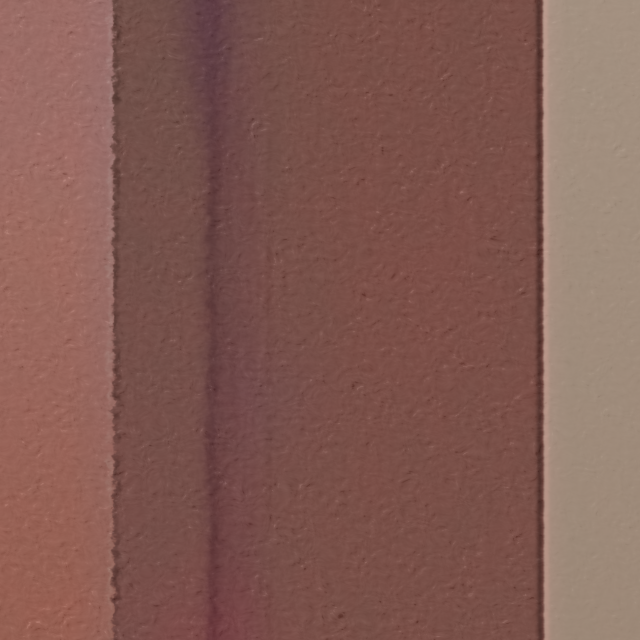
This texture is drawn by a three.js fragment shader. Its source:

```glsl
// Three upright bands of grainy matte material: rose, creased brown and pale taupe.
#define LEFT_EDGE 0.177
#define RIGHT_EDGE 0.849
#define CREASE_X 0.331
#define EDGE_SOFT 0.0024
#define EDGE_WOBBLE 0.015
#define BEAD_WOBBLE 0.0030
#define GRAIN_SCALE 75.0
#define GRAIN_AMOUNT 0.045
#define RELIEF_AMOUNT 0.040
#define BLOTCH_AMOUNT 0.020

varying vec2 vUv;

vec2 hashGradient(vec2 cell) {
  vec3 p = fract(cell.xyx * vec3(0.1031, 0.1030, 0.0973));
  p += dot(p, p.yzx + 33.33);
  return fract((p.xx + p.yz) * p.zy) * 2.0 - 1.0;
}

float gradientNoise(vec2 p) {
  vec2 i = floor(p), f = fract(p);
  vec2 u = f * f * f * (f * (f * 6.0 - 15.0) + 10.0);
  vec2 e = vec2(1.0, 0.0);
  float low = mix(dot(hashGradient(i), f), dot(hashGradient(i + e), f - e), u.x);
  float high = mix(dot(hashGradient(i + e.yx), f - e.yx),
                   dot(hashGradient(i + 1.0), f - 1.0), u.x);
  return mix(low, high, u.y);
}

float fractalNoise(vec2 p) {
  float sum = 0.0, gain = 0.6;
  for (int i = 0; i < 3; i++) {
    sum += gain * gradientNoise(p);
    p = p * 2.03 + 17.3;
    gain *= 0.55;
  }
  return sum;
}

// Soft vertical line centred on zero
float ridge(float d, float width) {
  return exp(-d * d / (width * width));
}

vec3 roseBand(vec2 uv) {
  vec3 color = mix(vec3(0.588, 0.374, 0.322), vec3(0.610, 0.424, 0.398),
                   smoothstep(0.0, 0.85, uv.y));
  color += vec3(0.008, 0.002, -0.010) * ridge(length(uv - vec2(0.04, 0.62)), 0.13);
  return color + vec3(-0.012, 0.008, 0.020) * smoothstep(0.10, LEFT_EDGE, uv.x);
}

vec3 brownBand(vec2 uv) {
  vec3 strip = mix(vec3(0.468, 0.308, 0.286), vec3(0.448, 0.318, 0.290), uv.y);
  vec3 color = mix(strip, vec3(0.474, 0.312, 0.281), smoothstep(0.34, 0.56, uv.x));
  // Warm and cool stains
  color += vec3(0.014, -0.002, 0.0) * ridge(length((uv - vec2(0.67, 0.55)) * vec2(1.0, 0.6)), 0.13);
  color += vec3(0.022, -0.012, 0.002) * ridge(length(uv - vec2(0.32, 0.0)), 0.10);
  color += vec3(-0.006, -0.004, 0.010) * ridge(length(uv - vec2(0.42, 0.38)), 0.09);

  // Crease: violet shade above, tight ragged fold below
  float top = smoothstep(0.65, 1.0, uv.y);
  float d = uv.x - CREASE_X - 0.010 * gradientNoise(vec2(3.7, uv.y * 5.0))
          - 0.016 * fractalNoise(uv * vec2(50.0, 60.0) + 7.0);
  float shade = ridge(d, d < 0.0 ? mix(0.016, 0.045, top) : mix(0.036, 0.036, top));
  color -= mix(vec3(0.040, 0.044, 0.024), vec3(0.070, 0.070, 0.012), top) * shade;
  float broken = 0.8 + 1.0 * gradientNoise(vec2(8.2, uv.y * 18.0));
  color -= vec3(0.048, 0.040, 0.034) * ridge(d, 0.008) * broken * (1.0 - top);
  color += vec3(-0.004, -0.012, 0.001) * ridge(uv.x - 0.385, 0.032);

  // Faint broken streaks beside the crease
  float streak = gradientNoise(vec2(uv.x * 70.0, uv.y * 7.0));
  color += 0.026 * streak * ridge(uv.x - 0.39, 0.065);
  float gap = 0.4 + 1.6 * fractalNoise(vec2(1.3, uv.y * 22.0));
  color -= 0.024 * gap * ridge(uv.x - 0.421 - 0.006 * streak, 0.005);
  return color;
}

vec3 taupeBand(vec2 uv) {
  vec3 color = mix(vec3(0.612, 0.532, 0.467), vec3(0.638, 0.565, 0.502), uv.y);
  return color + vec3(0.028, 0.010, 0.018) * (1.0 - smoothstep(RIGHT_EDGE, 0.895, uv.x));
}

void main() {
  vec2 uv = vUv;

  // Ragged left boundary, lightly uneven right boundary
  float ragged = fractalNoise(uv * vec2(55.0, 68.0) + 5.3);
  float beads = fractalNoise(vec2(9.1, uv.y * 65.0));
  float leftDist = uv.x - LEFT_EDGE - EDGE_WOBBLE * ragged;
  float rightDist = uv.x - RIGHT_EDGE + 0.002 * (uv.y - 0.5) - BEAD_WOBBLE * beads;

  vec3 color = mix(roseBand(uv), brownBand(uv), smoothstep(-EDGE_SOFT, EDGE_SOFT, leftDist));
  color = mix(color, taupeBand(uv), smoothstep(-EDGE_SOFT, EDGE_SOFT, rightDist));

  // Broken bright and dark fringes along both boundaries
  float patchy = clamp(0.7 + 2.0 * fractalNoise(vec2(2.4, uv.y * 48.0)), 0.0, 1.6);
  color += vec3(0.025, 0.050, 0.048) * ridge(leftDist + 0.005, 0.004) * patchy;
  color -= vec3(0.090, 0.072, 0.070) * ridge(leftDist - 0.005, 0.005) * patchy;
  color -= vec3(0.145, 0.108, 0.098) * ridge(rightDist + 0.006, 0.0052) * (1.0 + 0.5 * beads);
  color += vec3(0.078, 0.032, 0.038) * ridge(rightDist - 0.004, 0.0050) * (0.9 - 0.5 * beads);

  // Cloudy tint
  float calm = mix(1.0, 0.40, smoothstep(-EDGE_SOFT, EDGE_SOFT, rightDist));
  float blotch = fractalNoise(uv * vec2(13.0, 11.0) + 4.0);
  color += BLOTCH_AMOUNT * calm * blotch * vec3(1.0, -0.1, 0.0);

  // Uneven grain lit from one side, stronger in scattered patches
  vec2 warp = vec2(gradientNoise(uv * 33.0), gradientNoise(uv * 33.0 + 50.0));
  vec2 p = uv * vec2(1.0, 1.25) * GRAIN_SCALE + 0.9 * warp;
  float grain = fractalNoise(p);
  float relief = grain - fractalNoise(p + vec2(-0.28, 0.34));
  float patches = smoothstep(-0.25, 0.40, gradientNoise(uv * 24.0 + 13.0));
  float pit = smoothstep(0.25, 0.55, abs(relief)) * sign(relief);
  color += calm * (GRAIN_AMOUNT * grain + RELIEF_AMOUNT * (relief + pit) * (0.4 + patches));

  gl_FragColor = vec4(color, 1.0);
}
```
